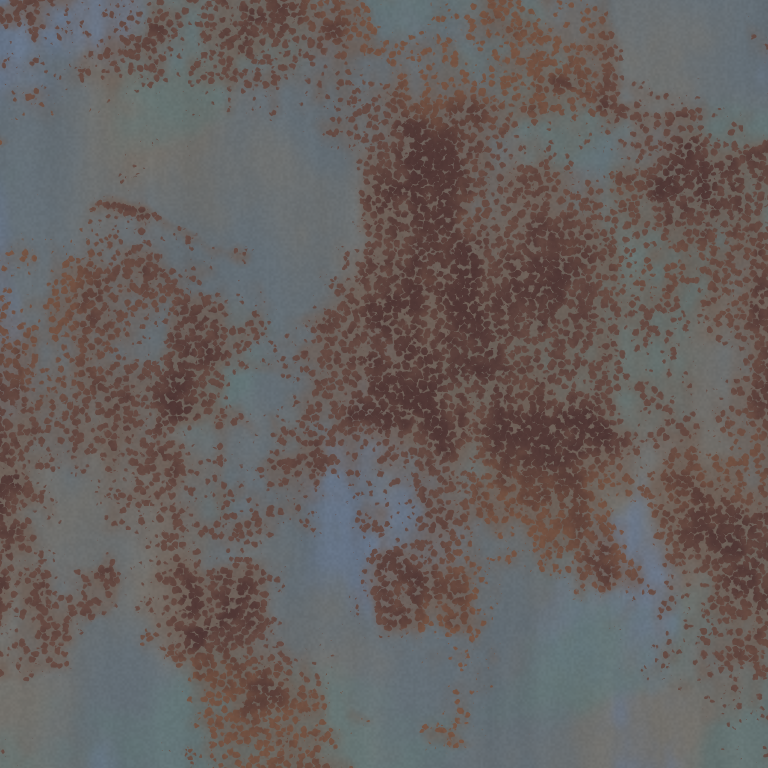
Write a three.js fragment shader that draws this texture.

```glsl
// Weathered blue-grey painted metal, mottled with speckled brown rust.
varying vec2 vUv;

const vec3 COOL_PAINT  = vec3(0.39, 0.43, 0.46);
const vec3 WARM_PAINT  = vec3(0.45, 0.44, 0.42);
const vec3 BLUE_PAINT  = vec3(0.41, 0.47, 0.56);
const vec3 TEAL_PAINT  = vec3(0.38, 0.46, 0.46);
const vec3 STAIN       = vec3(0.43, 0.36, 0.32);
const vec3 ORANGE_RUST = vec3(0.46, 0.32, 0.25);
const vec3 BROWN_RUST  = vec3(0.39, 0.28, 0.25);
const vec3 DARK_RUST   = vec3(0.30, 0.20, 0.195);

const float GRAIN_SCALE   = 150.0; // rust grains across the canvas
const float GRAIN_RADIUS  = 0.68;  // largest grain, in grain cells
const float RUST_BIAS     = 0.25;  // overall amount of rust
const float RUST_CONTRAST = 2.1;   // separation of rust and bare paint
const float WARP          = 0.05;  // raggedness of the patch outlines

float hash(vec2 p) {
  vec3 q = fract(vec3(p.xyx) * 0.1031);
  q += dot(q, q.yzx + 33.33);
  return fract((q.x + q.y) * q.z);
}

vec2 hash2(vec2 p) {
  return vec2(hash(p + 17.3), hash(p + 71.9));
}

float noise(vec2 p) {
  vec2 i = floor(p), f = fract(p);
  f = f * f * (3.0 - 2.0 * f);
  return mix(mix(hash(i), hash(i + vec2(1.0, 0.0)), f.x),
             mix(hash(i + vec2(0.0, 1.0)), hash(i + 1.0), f.x), f.y);
}

float fbm(vec2 p) {
  float sum = 0.0, amp = 0.5;
  for (int i = 0; i < 5; i++) {
    sum += amp * noise(p);
    p = mat2(1.6, 1.2, -1.2, 1.6) * p + 9.7;
    amp *= 0.5;
  }
  return sum;
}

// Scattered soft-edged boxes, one per cell, each of random size, tilt and weight.
float smears(vec2 p, vec2 size, float tilt, float softness, float seed) {
  vec2 cell = floor(p);
  float cover = 0.0;
  for (int j = -1; j <= 1; j++) {
    for (int i = -1; i <= 1; i++) {
      vec2 id = cell + vec2(float(i), float(j));
      vec2 rnd = hash2(id + seed);
      float a = (hash(id + seed + 5.1) - 0.5) * tilt;
      vec2 q = mat2(cos(a), sin(a), -sin(a), cos(a)) * (p - id - 0.15 - 0.7 * rnd);
      vec2 d = abs(q) - size * mix(vec2(0.45), vec2(1.0), hash2(id + seed + 31.0));
      float dist = length(max(d, 0.0)) + min(max(d.x, d.y), 0.0);
      float weight = smoothstep(0.25, 0.8, hash(id + seed + 47.0));
      cover = max(cover, weight * smoothstep(softness, -softness, dist));
    }
  }
  return cover;
}

// Cellular grains that appear, grow and merge as the rust amount rises.
float grains(vec2 p, float amount) {
  vec2 cell = floor(p);
  float edge = -1.0;
  for (int j = -1; j <= 1; j++) {
    for (int i = -1; i <= 1; i++) {
      vec2 id = cell + vec2(float(i), float(j));
      float onset = 0.8 * hash(id + 3.7);
      float radius = GRAIN_RADIUS * smoothstep(onset, onset + 0.35, amount);
      float inside = radius - length(p - id - hash2(id));
      edge = max(edge, radius > 0.0 ? inside : -1.0);
    }
  }
  return smoothstep(-0.16, 0.16, edge);
}

// How strongly rust has spread at a point, from bare (0) to solid (1).
float rustAmount(vec2 p) {
  vec2 ragged = vec2(fbm(p * 12.0), fbm(p * 12.0 + 40.0)) - 0.5;
  vec2 bend = vec2(noise(p * 5.0 + 8.0), noise(p * 5.0 + 60.0)) - 0.5;
  vec2 w = p + WARP * (ragged * 2.0 + bend);
  float amount = RUST_BIAS + RUST_CONTRAST * (fbm(p * vec2(5.5, 4.0) + 13.0) - 0.5);
  amount += 0.5 * smears(w * 4.5, vec2(0.42, 0.6), 0.3, 0.14, 11.0);
  amount += 0.32 * smears(w * 4.0 + 0.4, vec2(0.55, 0.06), 2.2, 0.07, 83.0);
  amount -= 0.3 * smears(w * 4.0 + 2.3, vec2(0.22, 0.6), 0.2, 0.1, 140.0);
  amount += 0.28 * (noise(p * 48.0) - 0.5);
  return amount + 0.16 * (noise(p * vec2(70.0, 8.0)) - 0.5);
}

void main() {
  vec2 p = vUv;
  float amount = rustAmount(p);

  // Paint: broad tints, vertical wash streaks and a brown stain near rust.
  float streak = fbm(p * vec2(28.0, 3.0) + 90.0);
  float tint = fbm(p * vec2(5.0, 3.5) + 51.0);
  vec3 paint = mix(COOL_PAINT, WARM_PAINT, smoothstep(0.3, 0.65, tint));
  paint = mix(paint, BLUE_PAINT, 0.8 * smoothstep(0.56, 0.75, fbm(p * vec2(6.0, 4.0) + 120.0)));
  paint = mix(paint, TEAL_PAINT, 0.7 * smoothstep(0.54, 0.7, fbm(p * 4.0 + 170.0)));
  paint *= 0.94 + 0.12 * streak;
  paint = mix(paint, STAIN, 0.75 * smoothstep(0.05, 0.65, amount));

  // Rust: orange or brown at thin edges, darkening where it is thick.
  float warmth = smoothstep(0.4, 0.65, fbm(p * 3.0 + 210.0));
  float depth = smoothstep(0.4, 1.05, amount + 0.3 * (noise(p * 85.0) - 0.5));
  vec3 rust = mix(mix(BROWN_RUST, ORANGE_RUST, warmth), DARK_RUST, depth * (1.0 - 0.35 * warmth));

  vec2 wobble = 0.5 * vec2(noise(p * 260.0), noise(p * 260.0 + 77.0));
  vec3 color = mix(paint, rust, 0.92 * grains(p * GRAIN_SCALE + wobble, amount));
  color *= 0.97 + 0.06 * noise(p * 330.0);
  gl_FragColor = vec4(color, 1.0);
}
```
